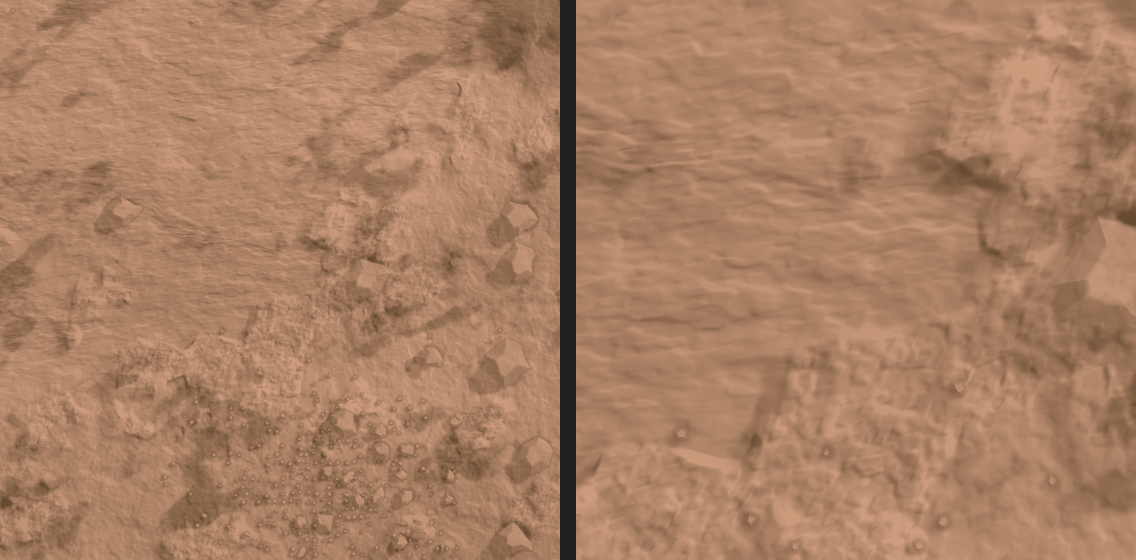
Left, the full canvas; right, a detail of the centre.
Write a WebGL 1 fragment shader that draws this texture.

```glsl
precision highp float;
uniform vec2 u_resolution;

const vec3 SHADE_BROWN = vec3(0.45, 0.33, 0.23);
const vec3 SUNLIT_SAND = vec3(0.79, 0.60, 0.48);
const vec2 SUN = vec2(0.80, 0.60);

float hash(vec2 p) {
  vec3 q = fract(p.xyx * 0.1031);
  q += dot(q, q.yzx + 33.33);
  return fract((q.x + q.y) * q.z);
}

vec2 hash2(vec2 p) {
  return vec2(hash(p), hash(p + 57.3));
}

vec2 turn(vec2 p, float angle) {
  float c = cos(angle), s = sin(angle);
  return vec2(c * p.x + s * p.y, c * p.y - s * p.x);
}

// Smooth cellular noise, centred on zero
float cellNoise(vec2 p) {
  vec2 base = floor(p);
  float sum = 0.0, total = 0.0;
  for (int j = -1; j <= 1; j++) {
    for (int i = -1; i <= 1; i++) {
      vec2 id = base + vec2(i, j);
      vec2 v = id + hash2(id) - p;
      float weight = exp(-7.0 * dot(v, v));
      sum += weight * hash(id + 19.7);
      total += weight;
    }
  }
  return sum / total - 0.5;
}

float layers(vec2 p) {
  float sum = 0.0, gain = 1.0;
  for (int i = 0; i < 4; i++) {
    sum += gain * cellNoise(p);
    p = turn(p, 0.25) * 2.03 + 11.7;
    gain *= 0.52;
  }
  return sum;
}

// Signed distance to the curved ridge, positive on the plain
float ridgeSide(vec2 p) {
  return 0.75 * (p.y - 0.31) - 0.62 * (p.x - 0.2) + 0.11 * sin(4.8 * (p.x - 0.2));
}

// Main ridge plus scattered slanted ledges
float outcrops(vec2 p) {
  float ragged = cellNoise(p * 15.0) + 0.5 * cellNoise(p * 37.0);
  float reach = smoothstep(0.17, 0.23, p.x) * (1.0 - smoothstep(0.80, 0.88, p.x));
  float band = abs(ridgeSide(p)) + 0.09 * ragged;
  float mask = reach * (1.0 - smoothstep(0.02, 0.055, band));
  vec2 q = turn(p, 0.62) * vec2(4.2, 9.0);
  vec2 base = floor(q);
  for (int j = -1; j <= 1; j++) {
    for (int i = -1; i <= 1; i++) {
      vec2 id = base + vec2(i, j);
      vec2 v = q - id - 0.25 - 0.5 * hash2(id);
      float size = 0.42 * step(0.62, hash(id + 4.1));
      float d = length(v) + 0.5 * ragged;
      mask = max(mask, step(0.1, size) * (1.0 - smoothstep(size - 0.25, size, d)));
    }
  }
  return mask;
}

float terrain(vec2 p, float outcrop) {
  float plain = smoothstep(-0.06, 0.1, ridgeSide(p));
  vec2 bent = p + 0.02 * vec2(0.0, cellNoise(p * 7.0));
  float strata = layers(turn(bent, 0.12) * vec2(13.0, 27.0));
  float grit = layers(p * 22.0 + 5.0);
  float crag = layers(turn(p, 0.7) * vec2(15.0, 25.0) + 31.0);
  return mix(0.62 * grit, 0.85 * strata, plain) + outcrop * (0.4 + 1.4 * crag);
}

// Faceted stones clustered round a centre: x tone, y cover, z shadow
vec3 stones(vec2 p, float scale, float radius, float amount, vec2 centre, float spread) {
  vec3 result = vec3(0.0);
  vec2 q = p * scale, base = floor(q);
  float soft = 0.0025 * scale;
  for (int j = -1; j <= 1; j++) {
    for (int i = -1; i <= 1; i++) {
      vec2 id = base + vec2(i, j);
      vec2 away = ((id + 0.5) / scale - centre) / spread;
      if (hash(id + scale) > amount * exp(-dot(away, away))) continue;
      vec2 v = q - id - 0.25 - 0.5 * hash2(id + 8.3);
      float r = radius * mix(0.55, 1.0, hash(id + 2.9));
      float edge = -1.0, facing = 0.0;
      for (int k = 0; k < 6; k++) {
        float f = float(k);
        float angle = 1.047 * (f + 0.6 * hash(id + f)) + 6.28 * hash(id + 1.7);
        vec2 normal = vec2(cos(angle), sin(angle));
        float side = dot(v, normal) * mix(0.85, 1.4, hash(id + f * 3.1));
        if (side > edge) {
          edge = side;
          facing = dot(normal, SUN);
        }
      }
      float along = clamp(-dot(v, SUN) / (1.5 * r), 0.0, 1.0);
      float d = length(v + SUN * along * 1.5 * r) - r * (0.98 - 0.35 * along);
      result.z = max(result.z, 1.0 - smoothstep(-soft, 2.0 * soft, d));
      float tone = mix(0.82, 0.58 + 0.32 * facing, smoothstep(0.4, 0.6, edge / r));
      float cover = 1.0 - smoothstep(-soft, soft, edge - r);
      result.xy = mix(result.xy, vec2(tone, 1.0), cover);
    }
  }
  return result;
}

float placeStones(float tone, vec3 stone, float grain) {
  tone -= 0.32 * stone.z * (1.0 - stone.y);
  return mix(tone, stone.x + grain * stone.y, stone.y);
}

void main() {
  vec2 p = gl_FragCoord.xy / u_resolution.y;

  // Slope towards the sun
  vec2 ahead = p + SUN * 0.003;
  float outcrop = outcrops(p);
  float slope = terrain(p, outcrop) - terrain(ahead, outcrops(ahead));
  float relief = clamp(1.95 * slope, -0.50, 0.25);

  // Broad sand tint, brown hollows and cast shade beside the ledges
  float tint = layers(p * vec2(2.6, 4.5) + 3.0);
  float hollow = layers(turn(p, 0.5) * vec2(8.0, 17.0) + 17.0);
  float tone = 0.735 + relief + 0.17 * tint + 0.10 * (p.y - 0.5);
  tone -= 0.42 * smoothstep(0.15, 0.60, hollow);
  tone += 0.03 * outcrop;
  tone -= 0.28 * outcrops(p + SUN * 0.022) * (1.0 - outcrop);

  // Shaded rock mass in the upper right corner
  vec2 corner = turn(p - vec2(0.95, 0.95), 0.4) * vec2(0.75, 1.0);
  float rough = cellNoise(p * 13.0);
  float shade = 1.0 - smoothstep(0.08, 0.12, length(corner) + 0.06 * rough);
  tone -= shade * (0.45 + 0.6 * rough);

  // Pebbles, stones and boulders
  vec2 worn = p + 0.010 * vec2(cellNoise(p * 37.0), cellNoise(p * 37.0 + 70.0));
  float grain = 0.45 * relief;
  tone = placeStones(tone, stones(p, 72.0, 0.34, 0.75, vec2(0.58, 0.13), 0.15), grain);
  tone = placeStones(tone, stones(worn, 23.0, 0.36, 0.7, vec2(0.68, 0.15), 0.12), grain);
  tone = placeStones(tone, stones(worn, 7.0, 0.28, 0.6, vec2(0.80, 0.30), 0.36), grain);

  gl_FragColor = vec4(mix(SHADE_BROWN, SUNLIT_SAND, clamp(tone, -0.15, 1.05)), 1.0);
}
```
